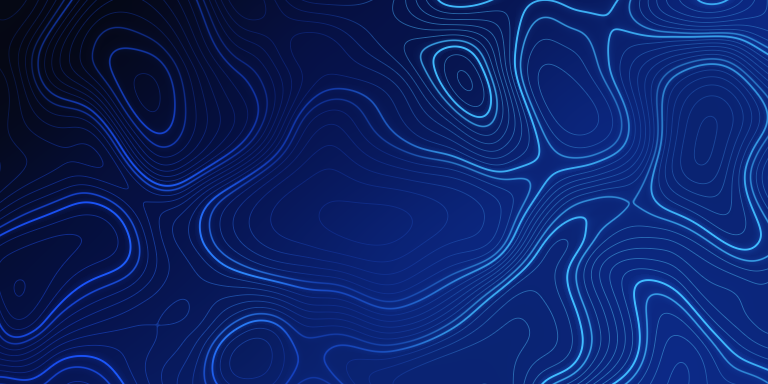
Give the GLSL for this background, as a Shadertoy shader.

```glsl
const float LEVELS = 23.0;
const float THIN = 0.0011;
const float BOLD = 0.0024;

float hash(vec2 cell) {
    return fract(sin(dot(cell, vec2(127.1, 311.7))) * 43758.5);
}

float cornerSlope(vec2 cell, vec2 offset) {
    float angle = 6.2832 * hash(cell);
    return dot(vec2(cos(angle), sin(angle)), offset);
}

// Gradient noise with quintic blending, about -0.7 to 0.7
float noise(vec2 p) {
    vec2 i = floor(p), f = p - i;
    vec2 u = f * f * f * (f * (f * 6.0 - 15.0) + 10.0);
    vec2 e = vec2(1.0, 0.0);
    float low = mix(cornerSlope(i, f), cornerSlope(i + e.xy, f - e.xy), u.x);
    float high = mix(cornerSlope(i + e.yx, f - e.yx), cornerSlope(i + e.xx, f - e.xx), u.x);
    return mix(low, high, u.y);
}

// Warped rolling terrain whose peaks and basins flatten out
float terrain(vec2 p) {
    vec2 warp = vec2(noise(p * 2.7 + 11.3), noise(p * 2.7 + 37.8));
    vec2 q = p + 0.09 * warp;
    float h = noise(q * 2.1 + 4.6) + 0.2 * noise(q * 4.3 + 21.4);
    return 0.55 * tanh(h / 0.5) + 0.12 * p.x;
}

float slope(vec2 p, float h) {
    vec2 e = vec2(0.002, 0.0);
    return length(vec2(terrain(p + e.xy) - h, terrain(p + e.yx) - h)) / e.x;
}

float stroke(float dist, float halfWidth, float pixel) {
    return clamp(0.5 + (halfWidth - dist) / pixel, 0.0, 1.0);
}

// Near-black upper left opening to royal blue at the lower right
vec3 backdrop(vec2 uv, float h) {
    float t = 0.8 * uv.x + 0.45 * (1.0 - uv.y);
    vec3 black = vec3(0.018, 0.028, 0.075);
    vec3 navy = vec3(0.022, 0.065, 0.27);
    vec3 royal = vec3(0.042, 0.145, 0.47);
    vec3 col = mix(black, navy, smoothstep(0.05, 0.45, t));
    col = mix(col, royal, smoothstep(0.38, 0.9, t));
    return col * (1.0 + 0.25 * h);
}

void mainImage(out vec4 fragColor, in vec2 fragCoord) {
    float pixel = 1.0 / iResolution.y;
    vec2 uv = fragCoord / iResolution.xy;
    vec2 p = fragCoord * pixel;

    // Distance to the nearest contour
    float h = terrain(p);
    float level = h * LEVELS;
    float id = floor(level + 0.5);
    float dist = abs(level - id) / max(slope(p, h) * LEVELS, 2.0);

    // Light varies slowly along the lines
    float shimmer = smoothstep(-0.35, 0.4, noise(p * 1.6 + 52.1));
    float cyanShare = smoothstep(0.2, 0.65, uv.x + 0.25 * (shimmer - 0.5));
    float corner = smoothstep(0.0, 0.5, uv.x + 0.6 * (1.0 - uv.y));

    vec3 thinColor = mix(vec3(0.08, 0.23, 0.72), vec3(0.22, 0.56, 0.82), cyanShare * (0.35 + 0.65 * shimmer));
    vec3 boldColor = mix(vec3(0.10, 0.32, 0.98), vec3(0.25, 0.74, 1.0), cyanShare);

    // Every seventh contour is bold, with a fainter companion
    float group = mod(id, 7.0);
    float main = 1.0 - step(0.5, group);
    float companion = 1.0 - step(0.5, abs(group - 1.0));
    float accent = (main + 0.55 * companion) * mix(0.35, 1.0, shimmer) * mix(0.45, 1.0, corner);

    vec3 col = backdrop(uv, h);
    float thinAlpha = mix(0.38, 0.72, shimmer) * mix(0.6, 1.0, corner);
    col = mix(col, thinColor, thinAlpha * stroke(dist, THIN, pixel));
    col += boldColor * 0.16 * accent * exp(-dist / 0.007);
    col = mix(col, boldColor, accent * stroke(dist, BOLD, pixel));

    fragColor = vec4(col, 1.0);
}
```
